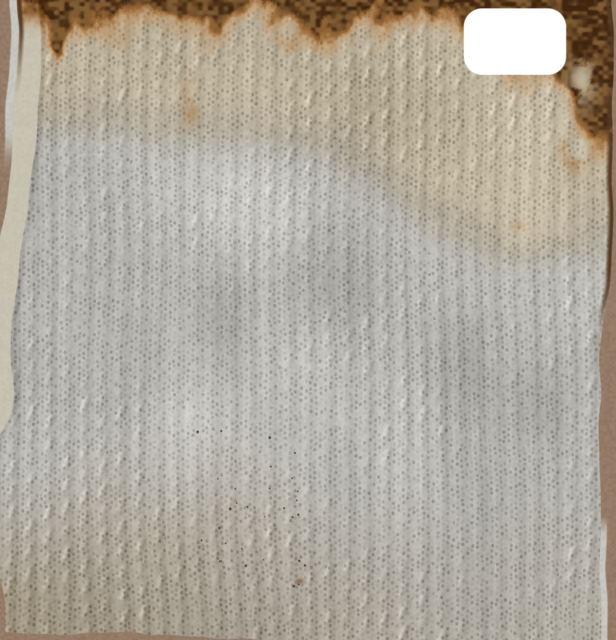
Write a Shadertoy shader that draws this texture.

```glsl
// A pale ribbed cloth on a tan table, scorched along its top and right side.
// Edge curves bound the cloth, repeated cells give knit dots and stitches,
// and layered value noise gives the stains and the ragged burn.
#define RIBS 33.0
#define STITCH_ROWS 28.0
#define DOT_GRID vec2(128.0, 112.0)
#define DOT_STRENGTH 0.15
#define STITCH_STRENGTH 0.13
#define SPECKS 30
#define CLOTH vec3(0.735, 0.727, 0.705)
#define YELLOWED vec3(0.745, 0.695, 0.595)
#define TABLE vec3(0.58, 0.48, 0.40)
#define BURN_DARK vec3(0.25, 0.145, 0.06)
#define BURN_LIGHT vec3(0.50, 0.36, 0.20)
#define RUST vec3(0.55, 0.34, 0.13)

float hash(vec2 p) {
  return fract(sin(dot(p, vec2(127.1, 311.7))) * 43758.5453);
}

float noise(vec2 p) {
  vec2 i = floor(p), f = fract(p);
  f = f * f * (3.0 - 2.0 * f);
  return mix(mix(hash(i), hash(i + vec2(1, 0)), f.x),
             mix(hash(i + vec2(0, 1)), hash(i + vec2(1, 1)), f.x), f.y);
}

float fbm(vec2 p) {
  float sum = 0.0, amp = 0.5;
  for (int i = 0; i < 5; i++) {
    sum += amp * noise(p);
    p = p * 2.03 + 17.3;
    amp *= 0.5;
  }
  return sum;
}

float bump(float x, float centre, float width) {
  float t = (x - centre) / width;
  return exp(-t * t);
}

float blob(vec2 p, float x, float y, float w, float h) {
  return bump(p.x, x, w) * bump(p.y, y, h);
}

float roundedBox(vec2 p, vec2 halfSize, float radius) {
  vec2 q = abs(p) - halfSize + radius;
  return length(max(q, 0.0)) - radius;
}

// How far the burn reaches down from the top
float burnDepth(float x) {
  return 0.022 + 0.055 * bump(x, 0.095, 0.014) + 0.022 * bump(x, 0.325, 0.045)
    + 0.026 * bump(x, 0.53, 0.05) + 0.075 * smoothstep(0.70, 0.86, x)
    + 0.12 * smoothstep(0.89, 0.97, x);
}

// Dots of the open knit and slanted raised stitches along each rib
float knit(vec2 p) {
  vec2 w = p + 0.012 * (vec2(noise(p * 5.0), noise(p * 5.0 + 31.0)) - 0.5);
  vec2 g = w * DOT_GRID;
  g.y += 0.5 * mod(floor(g.x), 2.0);
  vec2 cell = floor(g);
  vec2 f = fract(g) - 0.5 - 0.35 * (vec2(hash(cell), hash(cell + 9.0)) - 0.5);
  float dots = smoothstep(0.48, 0.12, length(f)) * hash(cell + 4.0);

  float rib = w.x * RIBS, column = floor(rib);
  float row = w.y * STITCH_ROWS + column * 0.37 + 0.3 * hash(vec2(column, 2.0));
  float along = fract(row) - 0.5;
  float across = fract(rib) - 0.5 + along * 0.4;
  float vigour = 0.25 + 0.75 * hash(vec2(column, floor(row)));
  vigour *= smoothstep(0.22, 0.65, fbm(p * 6.0 + 40.0)) * smoothstep(0.5, 0.1, abs(along));
  float raised = (bump(across, 0.0, 0.13) - 0.65 * bump(across, 0.26, 0.14)) * vigour;
  float ridge = 0.022 * sin(6.2832 * rib) + 0.035 * (noise(w * vec2(150.0, 9.0)) - 0.5);
  return STITCH_STRENGTH * raised + ridge - DOT_STRENGTH * dots;
}

void mainImage(out vec4 fragColor, in vec2 fragCoord) {
  vec2 p = fragCoord / iResolution.xy;
  p.y = 1.0 - p.y; // depth from the top
  float px = 1.0 / iResolution.y, aspect = iResolution.x * px;
  float broad = fbm(p * 5.0), ragged = fbm(p * vec2(34.0, 26.0) + 5.0);
  float grain = noise(p * 240.0) - 0.5;

  // Broad light and shade
  float shade = blob(p, 0.55, 0.43, 0.07, 0.09) + blob(p, 0.75, 0.58, 0.06, 0.11)
    + blob(p, 0.36, 0.48, 0.05, 0.09) + blob(p, 0.88, 0.63, 0.05, 0.07)
    + 0.6 * blob(p, 0.20, 0.60, 0.08, 0.12);
  float light = blob(p, 0.30, 0.66, 0.05, 0.12) + blob(p, 0.53, 0.60, 0.07, 0.10)
    + blob(p, 0.42, 0.30, 0.15, 0.06) + blob(p, 0.66, 0.72, 0.06, 0.16);
  vec3 col = CLOTH + 0.11 * (broad - 0.48) + 0.045 * light - 0.07 * shade;

  // Yellowing under the burn, dinginess at the foot
  float reach = 0.19 + 0.18 * smoothstep(0.35, 0.85, p.x) + 0.12 * (broad - 0.5);
  float yellow = smoothstep(reach + 0.04, reach - 0.07, p.y);
  col = mix(col, YELLOWED + 0.16 * (broad - 0.45), 0.85 * yellow);
  col -= bump(p.y, reach, 0.035) * vec3(0.035, 0.045, 0.065);
  float foot = smoothstep(0.68, 1.0, p.y + 0.25 * (broad - 0.5));
  foot *= 1.0 - 0.65 * smoothstep(0.1, 0.8, p.x);
  col = mix(col, vec3(0.60, 0.55, 0.46), 0.75 * foot) + knit(p) + 0.05 * grain;

  // Burn with a rusty fringe and faint runs
  float burn = burnDepth(p.x) + 0.085 * (ragged - 0.48) - p.y;
  col = mix(col, RUST + 0.2, 0.55 * smoothstep(-0.045, 0.0, burn));
  col = mix(col, RUST, 0.75 * smoothstep(-0.012, 0.004, burn));
  float ash = smoothstep(0.25, 0.75, 0.6 * noise(p * vec2(120.0, 150.0)) + 0.4 * ragged);
  col = mix(col, mix(BURN_DARK, BURN_LIGHT, ash), smoothstep(-0.001, 0.016, burn));
  float runs = blob(p, 0.31, 0.16, 0.012, 0.035) + blob(p, 0.93, 0.24, 0.025, 0.03)
    + 0.8 * blob(p, 0.845, 0.35, 0.015, 0.01);
  col = mix(col, RUST + 0.08, 0.65 * runs * smoothstep(0.3, 0.6, ragged));
  col = mix(col, YELLOWED, blob(p, 0.945, 0.125, 0.02, 0.035) * smoothstep(0.42, 0.56, ragged));

  // Scattered dark specks
  for (int i = 0; i < SPECKS; i++) {
    vec2 k = vec2(i, 1);
    vec2 at = vec2(0.31, 0.66) + vec2(0.2, 0.26) * vec2(hash(k), hash(k + 50.0));
    float size = 0.0008 + 0.0014 * hash(k + 90.0);
    col = mix(col, BURN_DARK, 0.75 * smoothstep(size + px, size - px, length(p - at)));
  }
  col = mix(col, BURN_LIGHT, 0.8 * blob(p, 0.487, 0.908, 0.006, 0.004));

  // Folded hem on the left
  float wobble = 0.006 * (noise(vec2(p.y * 18.0, 3.0)) - 0.5);
  float hem = 0.065 - 0.045 * smoothstep(0.12, 0.55, p.y) - 0.03 * smoothstep(0.64, 0.71, p.y) + wobble;
  float inHem = smoothstep(px, -px, p.x - hem) * smoothstep(0.01, 0.07, p.y + 0.04 * (ragged - 0.5));
  col -= 0.08 * smoothstep(0.008, 0.0, abs(p.x - hem - 0.004)) * smoothstep(0.71, 0.66, p.y);
  col = mix(col, vec3(0.78, 0.755, 0.69) + 0.03 * grain, inHem);

  // Browned edges and the table beyond
  float left = 0.03 - 0.01 * smoothstep(0.0, 0.25, p.y) - 0.03 * smoothstep(0.24, 0.45, p.y)
    + 0.016 * smoothstep(0.84, 0.95, p.y) + wobble;
  float right = 0.995 - 0.021 * smoothstep(0.36, 0.6, p.y) + wobble;
  float bottom = 0.987 + 0.016 * smoothstep(0.25, 0.5, p.x) + 0.006 * noise(p.xx * 20.0);
  float singe = smoothstep(0.007, 0.0, abs(p.x - left - 0.004)) * smoothstep(0.16, 0.02, p.y);
  singe += smoothstep(0.009, 0.0, abs(p.x - right + 0.003)) * smoothstep(0.62, 0.40, p.y)
    * smoothstep(0.25, 0.5, ragged);
  col = mix(col, BURN_DARK + 0.08, singe);
  float lining = p.x > 0.5 ? smoothstep(0.012, 0.008, p.x - right) * smoothstep(0.80, 0.84, p.y)
    : smoothstep(0.014, 0.010, left - p.x) * smoothstep(0.27, 0.2, p.y);
  vec3 ground = mix(TABLE, CLOTH + 0.04, lining) + 0.05 * grain;
  float inside = min(min(p.x - left, right - p.x), bottom - p.y);
  col = mix(ground, col, smoothstep(-px, px, inside));

  // Blank white rounded label
  float label = roundedBox((p - vec2(0.836, 0.065)) * vec2(aspect, 1.0), vec2(0.08, 0.052), 0.029);
  col = mix(col, vec3(1), smoothstep(px, -px, label));
  fragColor = vec4(clamp(col, 0.0, 1.0), 1.0);
}
```
